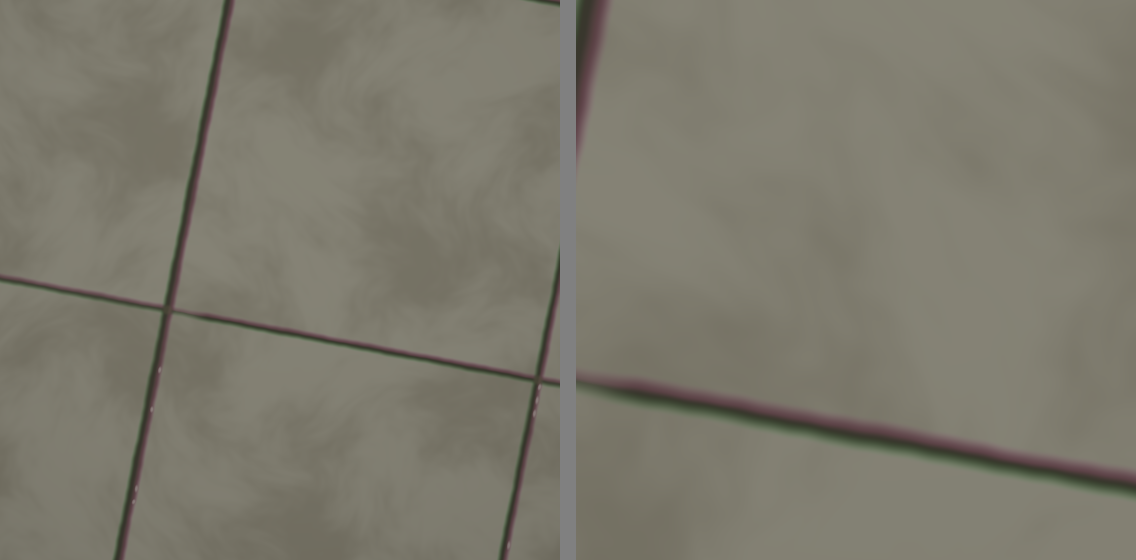
Left: the whole. Right: its middle third, enlarged.
Give the GLSL for this texture, as a WebGL 1 fragment shader.

```glsl
precision highp float;
// Tilted square stone floor tiles with dark, softly fringed grout and chipped edges.
uniform vec2 u_resolution;

// Layout, in canvas units
const vec2  JUNCTION     = vec2(0.2995, 0.4466);
const vec2  PITCH        = vec2(0.6730, 0.6690);
const float UPRIGHT_TILT = 0.196;                 // radians, clockwise
const float LEVEL_TILT   = 0.187;
const vec2  HALF_WIDTH   = vec2(0.0080, 0.0055);  // upright and level joints
const float SOFTNESS     = 0.0050;
const vec3  FRINGE       = vec3(-0.0005, 0.0009, -0.0002); // joint shift per channel

// Wear
const float WOBBLE     = 0.0006;
const float CLOUD_FREQ = 10.0;
const float CHIP_SLOT  = 0.024;
const float CHIP_SHARE = 0.18;
const float VIGNETTE   = 0.12;

// Colours
const vec3 STONE_LIGHT = vec3(0.513, 0.503, 0.452);
const vec3 STONE_DARK  = vec3(0.455, 0.441, 0.388);
const vec3 GROUT_DARK  = vec3(0.220, 0.212, 0.175);
const vec3 GROUT_RED   = vec3(0.330, 0.250, 0.250);
const vec3 GROUT_OLIVE = vec3(0.330, 0.310, 0.240);
const vec3 CHIP        = vec3(0.600, 0.560, 0.545);

float hash(vec2 p) {
  return fract(sin(dot(p, vec2(127.1, 311.7))) * 4375.85);
}

// Gently warped layered sines, roughly -1 to 1
float clouds(vec2 p) {
  float sum = 0.0, amp = 0.5;
  for (int i = 0; i < 6; i++) {
    p += 0.38 * sin(p.yx + vec2(1.7, 4.1));
    sum += amp * sin(p.x) * sin(p.y);
    p = mat2(1.2, 1.3, -1.3, 1.2) * p;
    amp *= 0.66;
  }
  return sum;
}

// Irregularity along a joint
float ripple(float t) {
  return 0.5 * sin(t * 37.0) + 0.3 * sin(t * 91.0 + 1.3) + 0.2 * sin(t * 213.0 + 4.0);
}

// Per-channel coverage of a joint at signed distance d
vec3 jointMask(float d, float halfWidth, float soft) {
  return 1.0 - smoothstep(halfWidth - soft, halfWidth + soft, abs(vec3(d) - FRINGE));
}

vec3 groutColor(float d, float halfWidth) {
  return mix(GROUT_DARK, GROUT_RED, smoothstep(-0.2, 0.6, d / halfWidth));
}

void main() {
  float side = min(u_resolution.x, u_resolution.y);
  vec2 uv = gl_FragCoord.xy / side;
  float soft = max(SOFTNESS, 1.0 / side);

  // Tile grid
  vec2 q = uv - JUNCTION;
  vec2 p = vec2(dot(q, vec2(cos(UPRIGHT_TILT), -sin(UPRIGHT_TILT))),
                dot(q, vec2(sin(LEVEL_TILT), cos(LEVEL_TILT))));
  vec2 grid = p / PITCH;
  vec2 tile = floor(grid);
  vec2 line = floor(grid + 0.5);
  vec2 fromLine = grid - line;
  vec2 odd = mod(tile, 2.0);

  // Mottled stone, different on every tile
  vec2 offset = 40.0 * vec2(hash(tile + 3.0), hash(tile + 17.0));
  float mottle = clouds(p * CLOUD_FREQ + offset);
  vec3 color = mix(STONE_LIGHT, STONE_DARK, smoothstep(-0.55, 0.75, mottle));
  color += 0.006 * (hash(tile + 7.0) - 0.5);

  // Level joints, worn thin just past every other crossing
  float gap = smoothstep(0.0, 0.025, fromLine.x)
            * (1.0 - smoothstep(0.06, 0.11, fromLine.x))
            * (1.0 - mod(line.x, 2.0));
  float levelWidth = HALF_WIDTH.y * (1.0 + 0.10 * ripple(p.x + line.y)) * (1.0 - 0.25 * gap);
  float levelDist = fromLine.y * PITCH.y + WOBBLE * ripple(p.x * 1.4 + 2.0);
  float levelStrength = (1.0 - 0.35 * gap) * (1.0 - 0.12 * odd.x);
  color = mix(color, groutColor(levelDist, levelWidth),
              levelStrength * jointMask(levelDist, levelWidth, soft));

  // Upright joints, every other one narrower
  float uprightWidth = HALF_WIDTH.x * (1.0 - 0.18 * mod(line.x, 2.0))
                     * (1.0 + 0.10 * ripple(p.y + line.x));
  float uprightDist = fromLine.x * PITCH.x + WOBBLE * ripple(p.y * 1.4 + 5.0);
  color = mix(color, groutColor(uprightDist, uprightWidth),
              jointMask(uprightDist, uprightWidth, soft));

  // Paler grout where joints cross
  float crossing = 1.0 - smoothstep(0.004, 0.012, length(fromLine * PITCH));
  color = mix(color, GROUT_OLIVE, 0.5 * crossing);

  // Pale chips on the right edge of upright joints, in alternate rows
  float slot = p.y / CHIP_SLOT;
  float seed = hash(vec2(floor(slot), line.x + 5.0));
  vec2 chipPos = vec2((uprightDist - uprightWidth * 0.85) / 0.0040,
                      (fract(slot) - 0.5) * CHIP_SLOT / mix(0.006, 0.011, hash(vec2(seed, 2.0))));
  float chip = (1.0 - smoothstep(0.2, 1.0, length(chipPos))) * step(seed, CHIP_SHARE) * odd.y;
  color = mix(color, CHIP, 0.7 * chip);

  // Uneven light
  vec2 fromLight = uv - vec2(0.52, 0.66);
  color *= 1.015 - VIGNETTE * dot(fromLight, fromLight);
  gl_FragColor = vec4(color, 1.0);
}
```
